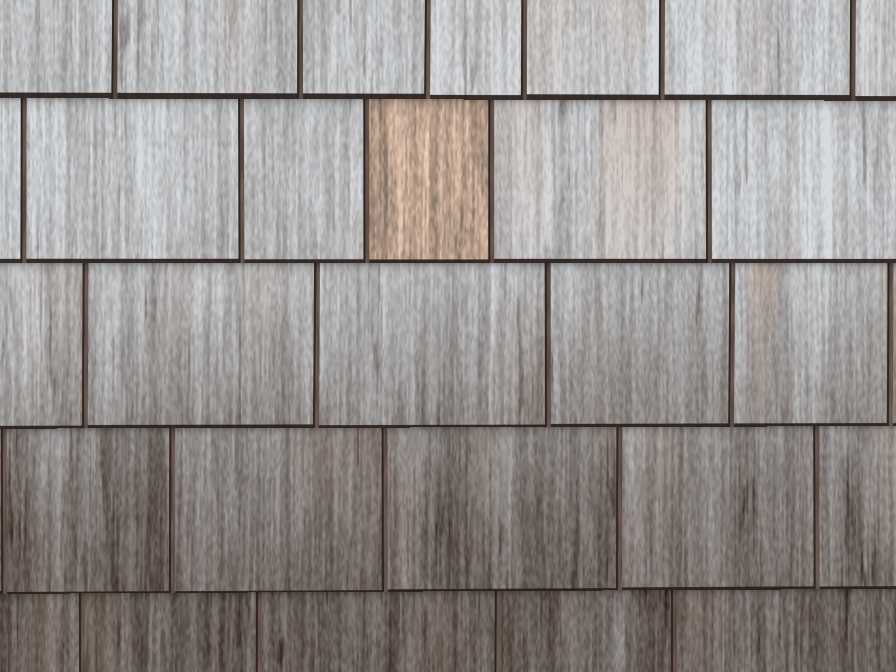
This texture is drawn by a Shadertoy shader. Its source:

```glsl
const float ROW_HEIGHT = 0.244;
const float FIRST_BUTT = 0.148;      // depth of the first butt line below the top
// Per row: mean shingle width, start, swing of the widths, phase of the swing
const vec4 COURSES[5] = vec4[5](
    vec4(0.217, 0.171, 0.061, 0.0),
    vec4(0.255, 0.035, 0.069, 0.0),
    vec4(0.296, 0.175, 0.050, -1.3),
    vec4(0.296, 0.000, 0.042, 3.0),
    vec4(0.309, 0.099, 0.023, 1.57));
const float SWING_RATE[5] = float[5](1.3, 1.57, 1.3, 1.4, 3.14);
const float GAP_HALF = 0.0044;
const float LEAN = 0.003;
const vec2 FRESH_SHINGLE = vec2(2.0, 1.0);   // column, row of the unweathered one
const vec3 SILVER = vec3(0.78, 0.79, 0.80);
const vec3 UMBER = vec3(0.36, 0.32, 0.295);
const vec3 STAIN = vec3(0.62, 0.51, 0.44);
const vec3 FRESH = vec3(0.70, 0.58, 0.49);
const vec3 GAP_BROWN = vec3(0.38, 0.32, 0.29);
const vec3 CREVICE = vec3(0.15, 0.11, 0.09);

float hash(vec2 p) {
    return fract(sin(dot(p, vec2(127.1, 311.7))) * 43758.5453);
}

// One vertical strand, shifted at random so that neighbours do not line up
float strand(float column, float y) {
    y += 40.0 * hash(vec2(column, 0.5));
    float i = floor(y);
    return mix(hash(vec2(column, i)), hash(vec2(column, i + 1.0)), smoothstep(0.0, 1.0, y - i));
}

float noise(vec2 p) {
    float i = floor(p.x);
    return mix(strand(i, p.y), strand(i + 1.0, p.y), smoothstep(0.0, 1.0, p.x - i));
}

// Horizontal position of a joint: staggered rows with uneven widths
float jointX(float column, int row, float drop) {
    vec4 course = COURSES[row];
    float lean = LEAN * (hash(vec2(column, float(row) + 9.0)) - 0.7) * (drop - 0.5);
    return course.y + column * course.x + course.z * sin(SWING_RATE[row] * column + course.w) + lean;
}

vec3 weatheredWood(vec2 p, vec2 id, float depth, float drop) {
    float seed = hash(id + 3.7);
    vec2 g = p + vec2(seed * 17.0, hash(id + 8.1) * 13.0);
    g.x += 0.015 * (seed - 0.5) * p.y;

    // Vertical grain from broad bands to fine fibres, then a rough nap
    float band = noise(g * vec2(20.0, 0.9)) - 0.5;
    float streak = noise(g * vec2(75.0, 2.0)) - 0.5;
    float thread = noise(g * vec2(170.0, 4.0)) - 0.5;
    float fibre = noise(g * vec2(310.0, 12.0)) - 0.5;
    float nap = noise(g * vec2(360.0, 110.0)) - 0.5;
    float checks = smoothstep(0.65, 0.90, noise(g * vec2(200.0, 14.0) + 31.0))
                 * smoothstep(0.50, 0.85, noise(g * vec2(32.0, 5.0) + 5.0));

    // Light falls off down the wall
    float tone = mix(0.94, 0.15, smoothstep(0.25, 0.95, depth));
    tone += 0.10 * (seed - 0.5) + 0.26 * band + 0.22 * streak;
    tone += 0.22 * thread + 0.28 * fibre + 0.26 * nap - 0.32 * checks;
    vec3 wood = mix(UMBER, SILVER, clamp(tone, -0.4, 1.15));

    // Brown stains, strongest near the head of the shingle
    float stain = smoothstep(0.5, 0.9, noise(g * vec2(16.0, 1.6) + 57.0));
    stain *= mix(0.45, 0.2, drop) * (0.3 + 0.8 * hash(id + 5.3));
    wood = mix(wood, STAIN * (0.65 + 0.5 * tone), stain);

    if (distance(id, FRESH_SHINGLE) < 0.5) {
        float grain = 1.0 + 0.2 * streak + 0.28 * thread + 0.32 * fibre + 0.3 * nap;
        wood = mix(FRESH * (grain - 0.2 * checks), wood, 0.2);
    }
    return wood;
}

void mainImage(out vec4 fragColor, in vec2 fragCoord) {
    vec2 p = fragCoord / iResolution.y;
    float soft = 0.7 / iResolution.y;
    float depth = 1.0 - p.y;
    depth += (p.x - 0.667) * (0.0115 * depth - 0.0045);   // rows converge slightly

    // Row and position within it
    float course = (depth - FIRST_BUTT) / ROW_HEIGHT + 1.0;
    int row = clamp(int(floor(course)), 0, 4);
    float drop = course - float(row);

    // Shingle between its two joints
    float column = floor((p.x - COURSES[row].y) / COURSES[row].x);
    if (p.x < jointX(column, row, drop)) column -= 1.0;
    else if (p.x > jointX(column + 1.0, row, drop)) column += 1.0;
    vec2 id = vec2(column, float(row));
    float fromLeft = p.x - jointX(column, row, drop);
    float toRight = jointX(column + 1.0, row, drop) - p.x;
    vec3 color = weatheredWood(p, id, depth, drop);

    // Dark butt edge, thinner down the wall
    float buttWidth = mix(0.0075, 0.0035, clamp(float(row) / 3.0, 0.0, 1.0));
    buttWidth += 0.002 * (hash(id + 1.9) - 0.5);
    float toButt = (1.0 - drop) * ROW_HEIGHT;
    float butt = 1.0 - smoothstep(buttWidth - soft, buttWidth + soft, toButt);
    color = mix(color, CREVICE, 0.9 * butt);

    // Open joint: a thin dark line beside a strip of brown underlay
    float side = fromLeft < toRight ? fromLeft : -toRight;
    float gap = 1.0 - smoothstep(GAP_HALF - soft, GAP_HALF + soft, abs(side));
    float shade = 1.0 - smoothstep(-0.0014 - soft, -0.0014 + soft, side);
    vec3 gapColor = GAP_BROWN * (0.85 + 0.3 * noise(p * vec2(200.0, 30.0)));
    color = mix(color, mix(gapColor, CREVICE, 0.85 * shade), gap);

    // Shadow cast by the row above
    color *= 1.0 - 0.28 * exp(-drop * ROW_HEIGHT / 0.006);
    fragColor = vec4(clamp(color, 0.0, 1.0), 1.0);
}
```
